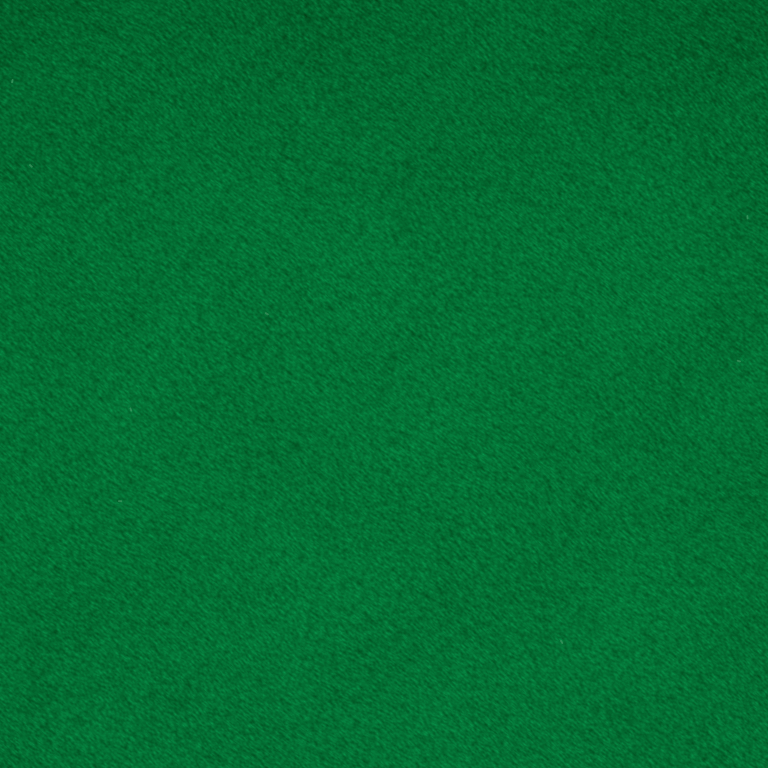
This texture is drawn by a WebGL 1 fragment shader. Its source:

```glsl
precision highp float;
// Green felt: fine matted fibres combed down to the right, with soft mottling and lint.
uniform vec2 u_resolution;

vec2 hash2(vec2 p) {
  vec3 q = fract(p.xyx * vec3(0.1031, 0.1030, 0.0973));
  q += dot(q, q.yzx + 33.33);
  return fract((q.xx + q.yz) * q.zy);
}

// Coordinates along and across a combing direction that falls to the right.
vec2 comb(vec2 p, float angle) {
  float c = cos(angle), s = sin(angle);
  return vec2(c * p.x - s * p.y, s * p.x + c * p.y);
}

// Cellular noise: closeness to the nearest scattered point, centred on zero.
float cells(vec2 p) {
  vec2 cell = floor(p), f = p - cell;
  float nearest = 4.0;
  for (int y = -1; y <= 1; y++) {
    for (int x = -1; x <= 1; x++) {
      vec2 offset = vec2(float(x), float(y));
      vec2 d = offset + hash2(cell + offset + 40.0) - f;
      nearest = min(nearest, dot(d, d));
    }
  }
  return 0.47 - sqrt(nearest);
}

// Layered, warped sines for the broad cloudy patches.
float mottle(vec2 p) {
  float sum = 0.0, amp = 1.0;
  p *= 13.0;
  for (int i = 0; i < 5; i++) {
    p += 0.7 * sin(p.yx * 1.3 + float(i) * 2.1);
    sum += amp * sin(p.x) * sin(p.y + 1.7);
    p = comb(p, 0.9) * 1.75 + 4.3;
    amp *= 0.8;
  }
  return sum;
}

// Rare pale flecks of lint, each a short tilted stroke.
float lint(vec2 p) {
  vec2 cell = floor(p * 16.0);
  vec2 rnd = hash2(cell + 71.0);
  vec2 center = (cell + 0.2 + 0.6 * hash2(cell + 9.0)) / 16.0;
  vec2 d = comb(p - center, rnd.y * 3.14);
  d.x = max(abs(d.x) - 0.0015, 0.0);
  return step(0.95, rnd.x) * (1.0 - smoothstep(0.0004, 0.002, length(d)));
}

void main() {
  vec2 uv = gl_FragCoord.xy / u_resolution;
  vec2 p = gl_FragCoord.xy / min(u_resolution.x, u_resolution.y);

  // Fibres bend gently as they run.
  vec2 bent = p + 0.006 * sin(p.yx * 17.0 + 2.0 * sin(p * 9.0));

  // Bright tufts and dark pits balance each other in the grain.
  float tufts = cells(comb(p, 0.5) * vec2(190.0, 260.0));
  float pits = cells(comb(p, 0.75) * vec2(160.0, 250.0) + 91.0);
  float fibres = cells(comb(bent, 0.65) * vec2(70.0, 245.0));
  float crossing = cells(comb(bent, 0.9) * vec2(50.0, 210.0) + 17.0);
  float strands = cells(comb(bent, 0.5) * vec2(24.0, 130.0) + 53.0);

  float green = 0.427 + 0.080 * tufts - 0.082 * pits
              + 0.095 * fibres * (1.0 + 0.9 * fibres)
              + 0.055 * crossing + 0.038 * strands;
  green += 0.0085 * mottle(p);

  // Light falls off toward the top and slightly at the sides.
  green -= 0.045 * smoothstep(0.62, 1.05, uv.y);
  green -= 0.014 * smoothstep(0.3, 0.5, abs(uv.x - 0.5));

  float tone = green - 0.43;
  vec3 color = vec3(0.013 + 0.09 * max(tone, -0.05), green, 0.2 + 0.62 * tone);
  color = mix(color, vec3(0.3, 0.62, 0.42), 0.6 * lint(p));
  gl_FragColor = vec4(color, 1.0);
}
```
